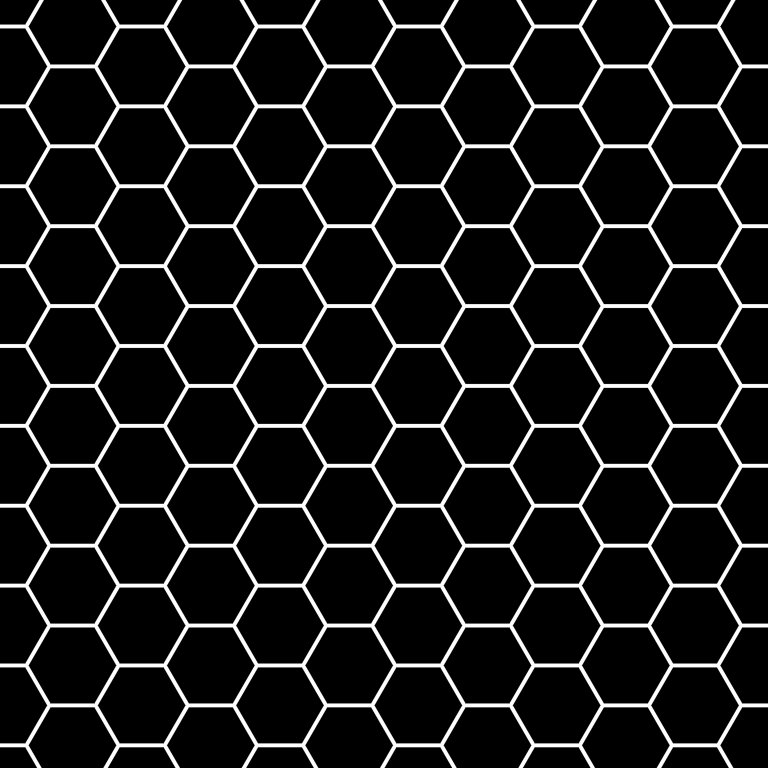
This pattern is drawn by a Shadertoy shader. Its source:

```glsl
// Thin white honeycomb lines forming flat-topped hexagons on black.

// Distance from the centre of a flat-topped hexagon, measured across its flats.
float hexRadius(vec2 p) {
    p = abs(p);
    return max(p.y, dot(p, vec2(0.8660254, 0.5)));
}

// Distance to the nearest cell wall, for cells of the given height.
float wallDistance(vec2 p, float cellHeight) {
    vec2 period = cellHeight * vec2(1.7320508, 1.0);

    // Two interleaved rectangular lattices hold all the cell centres.
    vec2 even = mod(p + 0.5 * period, period) - 0.5 * period;
    vec2 odd = mod(p, period) - 0.5 * period;
    return 0.5 * cellHeight - min(hexRadius(even), hexRadius(odd));
}

void mainImage(out vec4 fragColor, in vec2 fragCoord) {
    float pixel = 1.0 / iResolution.y;
    vec2 uv = fragCoord * pixel;

    float wall = wallDistance(uv - vec2(0.0944, 0.5495), 0.104);

    // Half the line width, softened over about one pixel.
    float line = 1.0 - smoothstep(-0.7 * pixel, 0.7 * pixel, wall - 0.00255);
    fragColor = vec4(vec3(0.995 * line), 1.0);
}
```
